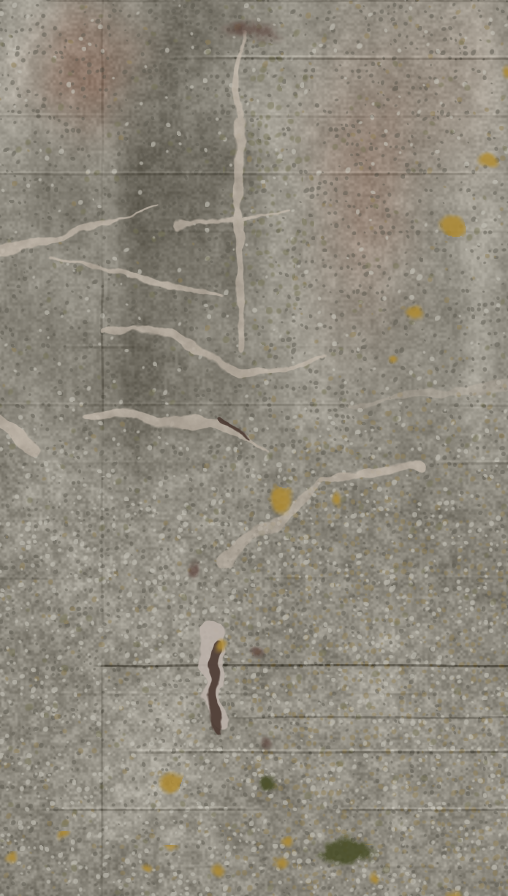
A Shadertoy shader for this texture:

```glsl
// Weathered concrete wall with pale cracks, rust stains, board joints and lichen.

float hash(vec2 p) {
    return fract(sin(dot(p, vec2(127.1, 311.7))) * 43758.5453);
}

float noise(vec2 p) {
    vec2 i = floor(p), f = fract(p);
    f = f * f * (3.0 - 2.0 * f);
    return mix(mix(hash(i), hash(i + vec2(1, 0)), f.x),
               mix(hash(i + vec2(0, 1)), hash(i + vec2(1, 1)), f.x), f.y);
}

float fbm(vec2 p) {
    float sum = 0.0, amp = 0.5;
    for (int i = 0; i < 5; i++) {
        sum += amp * noise(p);
        p = mat2(1.6, 1.2, -1.2, 1.6) * p + 7.3;
        amp *= 0.5;
    }
    return sum;
}

// Soft elliptical patch: centre in xy, size in zw
float blot(vec2 p, vec4 e) {
    vec2 d = (p - e.xy) / e.zw;
    return exp(-dot(d, d));
}

// Scattered round grains, one chance per cell
float specks(vec2 p, float cells, float share) {
    vec2 q = p * cells + 0.7 * noise(p * cells * 0.4);
    vec2 id = floor(q);
    vec2 centre = 0.3 + 0.4 * vec2(hash(id + 3.1), hash(id + 8.7));
    float radius = mix(0.14, 0.42, hash(id + 5.3));
    float d = length(fract(q) - centre) - radius;
    return (1.0 - smoothstep(-0.14, 0.14, d)) * step(hash(id + cells), share);
}

// Ragged crack from s.xy to s.zw, its width tapering from wa to wb
float crack(vec2 p, vec4 s, float wa, float wb) {
    vec2 ab = s.zw - s.xy, ap = p - s.xy;
    float t = clamp(dot(ap, ab) / dot(ab, ab), 0.0, 1.0);
    float w = mix(wa, wb, t) * (0.4 + 1.1 * noise(p * 60.0));
    return 1.0 - smoothstep(w - 0.001, w + 0.0014, length(ap - ab * t));
}

float line(float d) {
    return 1.0 - smoothstep(0.0005, 0.002, abs(d));
}

void mainImage(out vec4 fragColor, in vec2 fragCoord) {
    vec2 p = fragCoord / iResolution.y;
    float cloud = fbm(p * 9.0);
    float streak = fbm(p * vec2(26, 4) + 31.0);
    float fine = fbm(p * 75.0);
    vec2 soft = p + 0.06 * (vec2(cloud, fbm(p * 11.0 + 50.0)) - 0.5);
    float upper = smoothstep(0.38, 0.62, p.y), lower = 1.0 - upper;

    // Mottled base with vertical weathering
    vec3 col = vec3(0.565, 0.55, 0.508);
    col += 0.17 * (cloud - 0.48) + 0.15 * (streak - 0.48) * (0.4 + upper);
    col -= 0.13 * blot(soft, vec4(0.19, 0.78, 0.075, 0.28));
    col -= 0.09 * blot(soft, vec4(0.06, 0.78, 0.04, 0.08));
    col -= 0.06 * blot(soft, vec4(0.06, 0.6, 0.1, 0.1));
    col += 0.09 * blot(soft, vec4(0.45, 0.83, 0.15, 0.26));
    col += 0.07 * blot(soft, vec4(0.16, 0.18, 0.05, 0.1));
    col += 0.12 * blot(soft, vec4(0.02, 0.95, 0.05, 0.1));

    // Rust washes
    float rust = blot(soft, vec4(0.09, 0.925, 0.055, 0.055))
               + 0.75 * blot(soft, vec4(0.4, 0.79, 0.05, 0.13))
               + 0.4 * blot(soft, vec4(0.48, 0.9, 0.08, 0.1));
    col = mix(col, vec3(0.55, 0.45, 0.39), min(rust, 1.0) * (0.45 + 0.6 * streak));

    // Grit: fine grain, dark pits, ochre and pale grains
    float ochre = smoothstep(0.2, 0.36, p.x) * (0.2 + 0.8 * lower) + 0.3 * lower;
    col += (0.2 * (fine - 0.48) + 0.13 * (noise(p * 330.0) - 0.5)) * (0.65 + 0.35 * lower);
    col = mix(col, vec3(0.36, 0.35, 0.31), 0.5 * specks(p, 150.0, 0.2));
    col = mix(col, vec3(0.57, 0.5, 0.33), 0.5 * specks(p + 2.0, 125.0, 0.3 * ochre));
    col = mix(col, vec3(0.76, 0.75, 0.71), 0.65 * specks(p + 5.0, 135.0, 0.05 + 0.17 * lower));
    float algae = blot(p, vec4(0.3, 0.79, 0.04, 0.17));
    col = mix(col, vec3(0.46, 0.45, 0.33), 0.5 * specks(p + 9.0, 100.0, 0.6 * algae));

    // Board joints
    float row = p.y / 0.0645 + 0.02 * noise(p * 12.0), id = floor(row);
    float worn = hash(vec2(id, 4)) * smoothstep(0.25, 0.6, noise(vec2(p.x * 9.0, id)));
    float gap = (fract(row) - 0.5) * 0.0645;
    col += worn * (0.07 * line(gap - 0.0025) - 0.13 * line(gap));
    vec2 bent = p - 0.002 * noise(p * 25.0);
    col -= 0.2 * line(bent.y - 0.256) * smoothstep(0.1, 0.12, p.x);
    col -= 0.12 * line(bent.y - 0.198) * smoothstep(0.24, 0.3, p.x);
    col -= 0.11 * line(bent.x - 0.113) * noise(p * 18.0);

    // Pale cracks
    vec2 q = p + 0.022 * (vec2(fbm(p * 22.0), fbm(p * 22.0 + 40.0)) - 0.48);
    float pale = crack(q, vec4(0.268, 0.96, 0.265, 0.87), 0.002, 0.004);
    pale = max(pale, crack(q, vec4(0.265, 0.87, 0.272, 0.61), 0.007, 0.003));
    pale = max(pale, crack(q, vec4(0.2, 0.746, 0.32, 0.762), 0.004, 0.001));
    pale = max(pale, crack(q, vec4(0, 0.722, 0.18, 0.768), 0.006, 0.001));
    pale = max(pale, crack(q, vec4(0.06, 0.715, 0.25, 0.672), 0.002, 0.003));
    pale = max(pale, crack(q, vec4(0.115, 0.632, 0.19, 0.627), 0.003, 0.005));
    pale = max(pale, crack(q, vec4(0.19, 0.627, 0.27, 0.586), 0.005, 0.005));
    pale = max(pale, crack(q, vec4(0.27, 0.586, 0.36, 0.599), 0.005, 0.001));
    pale = max(pale, crack(q, vec4(0.1, 0.538, 0.24, 0.527), 0.005, 0.007));
    pale = max(pale, crack(q, vec4(0.24, 0.527, 0.3, 0.495), 0.007, 0.001));
    pale = max(pale, crack(q, vec4(0, 0.53, 0.035, 0.497), 0.007, 0.005));
    pale = max(pale, 0.8 * crack(q, vec4(0.25, 0.372, 0.36, 0.463), 0.006, 0.004));
    pale = max(pale, crack(q, vec4(0.36, 0.463, 0.47, 0.476), 0.004, 0.005));
    pale = max(pale, 0.5 * crack(q, vec4(0.39, 0.547, 0.57, 0.575), 0.002, 0.006));
    col = mix(col, vec3(0.65, 0.61, 0.56) + 0.16 * fine, 0.85 * pale);

    // Spalled hole with a rusty bar, dark fissure and rust spots
    col = mix(col, vec3(0.74, 0.7, 0.67), 0.9 * crack(q, vec4(0.235, 0.29, 0.242, 0.19), 0.017, 0.006));
    float dark = crack(q, vec4(0.243, 0.275, 0.237, 0.18), 0.006, 0.004);
    dark = max(dark, crack(q, vec4(0.245, 0.535, 0.28, 0.507), 0.003, 0.001));
    col = mix(col, vec3(0.29, 0.22, 0.19), 0.9 * dark);
    float spots = blot(q, vec4(0.292, 0.268, 0.01, 0.01)) + blot(q, vec4(0.294, 0.17, 0.01, 0.01))
                + blot(q, vec4(0.218, 0.365, 0.01, 0.014)) + blot(q, vec4(0.28, 0.965, 0.04, 0.018));
    col = mix(col, vec3(0.36, 0.27, 0.24), 0.75 * smoothstep(0.3, 0.9, spots * (0.4 + fine)));

    // Moss and lichen near the ground
    float moss = blot(q, vec4(0.385, 0.05, 0.045, 0.018)) + blot(q, vec4(0.3, 0.125, 0.012, 0.012));
    col = mix(col, vec3(0.27, 0.29, 0.14), 0.85 * smoothstep(0.3, 0.6, moss * (0.3 + fine)));
    float ground = 1.0 - smoothstep(0.02, 0.08, p.y);
    col = mix(col, vec3(0.68, 0.54, 0.2), 0.85 * specks(q + 1.0, 32.0, 0.2 * ground));
    fragColor = vec4(col, 1);
}
```
